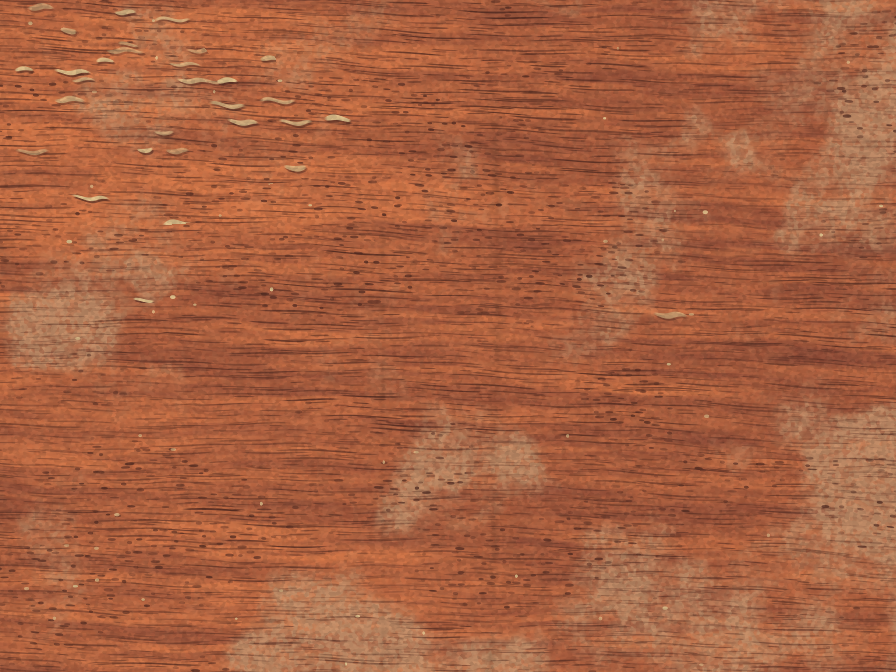
Give the GLSL for this texture, as a Shadertoy shader.

```glsl
// Weathered red-brown wood: fine level grain, dark pores, pale dust and chipped flecks.

const vec3 DARK_WOOD   = vec3(0.54, 0.27, 0.19);
const vec3 ORANGE_WOOD = vec3(0.78, 0.42, 0.25);
const vec3 PORE        = vec3(0.29, 0.15, 0.12);
const vec3 DUST        = vec3(0.73, 0.55, 0.41);
const vec3 BARE_WOOD   = vec3(0.84, 0.73, 0.53);

vec3 hash3(vec2 cell, float seed) {
    vec3 h = fract(vec3(cell.xyx + seed * 17.3) * vec3(0.1031, 0.1030, 0.0973));
    h += dot(h, h.yxz + 33.33);
    return fract((h.xxy + h.yzz) * h.zyx);
}

// Smooth cellular noise: random values blended around scattered points.
float cellNoise(vec2 p, float seed) {
    vec2 id = floor(p), f = p - id;
    float total = 0.0, weight = 0.0;
    for (int j = -1; j <= 1; j++)
    for (int i = -1; i <= 1; i++) {
        vec2 g = vec2(i, j);
        vec3 h = hash3(id + g, seed);
        vec2 d = g + h.xy - f;
        float w = exp(-9.0 * dot(d, d));
        total += w * h.z;
        weight += w;
    }
    return total / weight;
}

float layeredNoise(vec2 p, float seed) {
    float sum = 0.0, amp = 0.5;
    for (int i = 0; i < 4; i++) {
        sum += amp * cellNoise(p, seed + float(i));
        p = p * 2.3 + 4.7;
        amp *= 0.55;
    }
    return sum / 1.01;
}

// Tapered flecks, one per cell at most; radius holds half length and half width.
float flecks(vec2 p, vec2 cell, vec2 radius, float density, float seed, float px) {
    vec2 id = floor(p / cell);
    float cover = 0.0;
    for (int j = -1; j <= 1; j++)
    for (int i = -1; i <= 1; i++) {
        vec2 c = id + vec2(i, j);
        vec3 place = hash3(c, seed), trait = hash3(c, seed + 5.0);
        vec2 d = abs(p - (c + place.xy) * cell);
        vec2 r = radius * vec2(0.4 + 0.6 * place.z, 0.5 + 0.5 * trait.x);
        float t = d.x / r.x;
        float halfWidth = r.y * sqrt(max(0.0, 1.0 - t * t));
        float line = clamp((halfWidth - d.y) / px + 0.5, 0.0, 1.0);
        line *= 1.0 - smoothstep(0.7, 1.0 + 0.5 * px / r.x, t);
        cover = max(cover, line * step(trait.y, density) * (0.45 + 0.55 * trait.z));
    }
    return cover;
}

// Soft round region, 1 at the centre.
float region(vec2 p, vec2 centre, vec2 size) {
    vec2 d = (p - centre) / size;
    return exp(-dot(d, d));
}

// Bend the straight grain with a slight fall to the right and slow waves.
vec2 bendGrain(vec2 p) {
    float wave = 0.006 * sin(p.x * 4.1 + p.y * 5.0) + 0.002 * sin(p.x * 13.0 - p.y * 21.0)
               + 0.0009 * sin(p.x * 47.0 + p.y * 63.0);
    return vec2(p.x, p.y + 0.03 * p.x + wave);
}

vec3 woodColor(vec2 p, vec2 g) {
    float grain = 0.40 * cellNoise(g * vec2(2.5, 38.0), 1.0)
                + 0.38 * cellNoise(g * vec2(7.0, 105.0), 2.0)
                + 0.22 * cellNoise(g * vec2(40.0, 210.0), 3.0);
    float tone = 0.5 + 1.35 * (grain - 0.5) + 0.5 * (layeredNoise(p * 2.5, 4.0) - 0.5);
    tone += 0.14 * region(p, vec2(0.35, 0.85), vec2(0.5, 0.35));
    tone -= 0.16 * region(p, vec2(1.33, 0.7), vec2(0.35, 0.45));
    return mix(DARK_WOOD, ORANGE_WOOD, clamp(tone, -0.1, 1.1));
}

float dustAmount(vec2 p) {
    float bias = 0.24 * region(p, vec2(1.12, 0.05), vec2(0.36, 0.24))
               + 0.15 * region(p, vec2(0.18, 0.14), vec2(0.26, 0.26))
               + 0.08 * region(p, vec2(0.7, 0.78), vec2(0.14, 0.12));
    float patches = layeredNoise(p * 5.0, 10.0) + bias;
    float powder = cellNoise(p * 170.0, 15.0);
    return (0.14 + 0.75 * smoothstep(0.5, 0.88, patches)) * (0.55 + 0.8 * powder);
}

void mainImage(out vec4 fragColor, in vec2 fragCoord) {
    float px = 1.0 / iResolution.y;
    vec2 p = fragCoord * px;
    vec2 g = bendGrain(p);
    vec3 color = woodColor(p, g);

    // Long and short pores running along the grain
    float pores = flecks(g, vec2(0.11, 0.0125), vec2(0.075, 0.0014), 0.85, 20.0, px);
    pores = max(pores, 0.8 * flecks(g, vec2(0.04, 0.008), vec2(0.024, 0.0012), 0.6, 30.0, px));
    float poreStrength = 0.45 + 0.5 * cellNoise(g * vec2(4.0, 9.0), 40.0);

    // Dust lies over the wood and partly fills the pores
    float dust = dustAmount(p);
    color = mix(color, DUST, clamp(dust, 0.0, 0.85));
    color = mix(color, PORE, pores * poreStrength * (1.0 - 0.5 * dust));

    // Faint uneven seams across the grain
    float seam = region(p, vec2(0.73 + 0.01 * sin(p.y * 3.0), p.y), vec2(0.006, 1.0))
               + 0.7 * region(p, vec2(0.57, p.y), vec2(0.004, 1.0));
    color *= 1.0 - 0.12 * seam * cellNoise(p * vec2(5.0, 18.0), 45.0);

    // Worn pits near the middle and chipped strips at the upper left
    float worn = smoothstep(0.5, 0.72, layeredNoise(p * vec2(5.0, 9.0), 50.0));
    float chipZone = region(p, vec2(0.22, 0.9), vec2(0.28, 0.17));
    float pits = flecks(g, vec2(0.018, 0.011), vec2(0.008, 0.0024), 0.4, 60.0, px);
    color = mix(color, PORE, 0.75 * pits * clamp(worn + 0.6 * chipZone, 0.0, 1.0));
    vec2 torn = g + vec2(0.0, 0.002 * sin(p.x * 150.0 + p.y * 90.0));
    float chipDensity = 0.42 * chipZone;
    vec2 chipCell = vec2(0.06, 0.026), chipSize = vec2(0.03, 0.0045);
    float shade = flecks(torn + vec2(-0.002, 0.003), chipCell, chipSize, chipDensity, 70.0, px);
    float chips = flecks(torn, chipCell, chipSize, chipDensity, 70.0, px);
    color = mix(color, PORE, 0.7 * shade);
    color = mix(color, BARE_WOOD, chips);

    // Pale crumbs and fine surface roughness
    float crumbs = flecks(p, vec2(0.045), vec2(0.0045, 0.003), 0.07, 80.0, px);
    color = mix(color, BARE_WOOD, crumbs);
    color *= 1.0 + 0.16 * (cellNoise(p * vec2(190.0, 260.0), 90.0) - 0.5);
    fragColor = vec4(clamp(color, 0.0, 1.0), 1.0);
}
```
